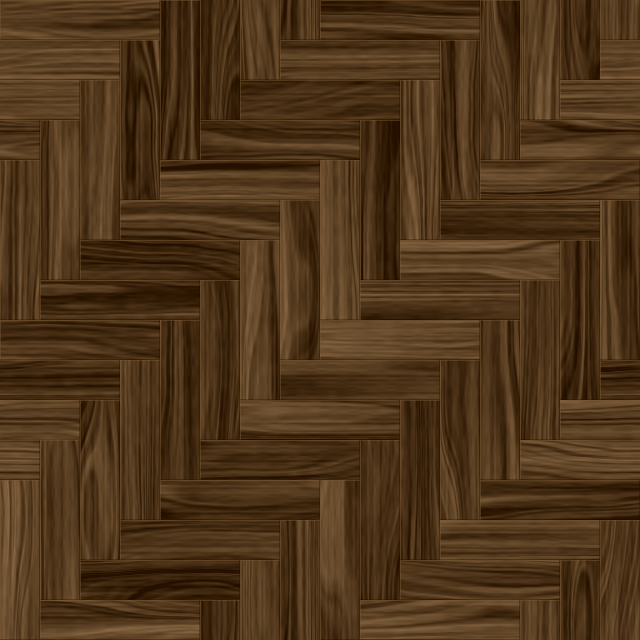
Write a Shadertoy shader that draws this texture.

```glsl
// Walnut herringbone parquet: 4:1 planks on a 16 x 16 cell grid, each with its own grain.

const float CELLS = 16.0;            // plank widths across the canvas
const float PLANK_LENGTH = 4.0;      // in plank widths
const float JOINT_WIDTH = 0.022;     // in plank widths
const float JOINT_LIGHT = 0.5;       // strength of the lit top and left edges
const float JOINT_SHADE = 0.35;      // strength of the dark bottom and right edges
const float RING_DENSITY = 7.0;      // growth rings bent into arches
const float STRAIGHT_DENSITY = 6.0;  // growth rings running along the plank
const float BASE_TONE = 0.515;
const float PLANK_VARIATION = 0.30;
const float BAND_STRENGTH = 0.42;
const float RING_STRENGTH = 0.44;
const float STREAK_STRENGTH = 0.52;
const float LINE_STRENGTH = 0.32;
const float FIBRE_STRENGTH = 0.16;
const vec3 DARK_WOOD = vec3(0.14, 0.06, -0.02);
const vec3 LIGHT_WOOD = vec3(0.475, 0.355, 0.225);
const vec3 EDGE_LIGHT = vec3(0.47, 0.34, 0.20);
const vec3 EDGE_DARK = vec3(0.10, 0.05, 0.01);

float hash(vec2 p) {
    return fract(sin(dot(p, vec2(127.1, 311.7))) * 43758.5453);
}

float noise(vec2 p) {
    vec2 i = floor(p);
    vec2 f = fract(p);
    f = f * f * (3.0 - 2.0 * f);
    return mix(mix(hash(i), hash(i + vec2(1.0, 0.0)), f.x),
               mix(hash(i + vec2(0.0, 1.0)), hash(i + vec2(1.0, 1.0)), f.x), f.y);
}

// Finds the plank under p: xy = position along and across it, zw = its first cell.
vec4 herringbone(vec2 p) {
    vec2 cell = floor(p);
    vec2 f = p - cell;
    float stepIndex = mod(cell.x - cell.y - 1.0, 2.0 * PLANK_LENGTH);
    if (stepIndex < PLANK_LENGTH) {
        return vec4(stepIndex + f.x, 1.0 - f.y, cell - vec2(stepIndex, 0.0));
    }
    stepIndex -= PLANK_LENGTH;
    return vec4(stepIndex + 1.0 - f.y, f.x, cell + vec2(0.0, stepIndex));
}

// Brightness of the wood; q.x runs along the plank and q.y across it.
float grainTone(vec2 q, vec2 id) {
    float seed = hash(id + 0.5);
    vec2 offset = 60.0 * vec2(seed, hash(id + 7.3));

    // Slow warp that stretches the rings into long pointed arches
    float warp = noise(q * vec2(0.24, 1.6) + offset);
    warp += 0.05 * (noise(q * vec2(1.2, 3.0) + offset.yx) - 0.5);
    float ring = STRAIGHT_DENSITY * q.y + RING_DENSITY * warp;

    float band = noise(q * vec2(0.08, 2.8) + offset.yx + 11.0);
    float rings = noise(vec2(ring * 1.1, q.x * 0.08) + offset);
    float streaks = noise(vec2(ring * 2.7, q.x * 0.15) + offset + 23.0);
    float lines = noise(q * vec2(0.25, 19.0) + offset + 67.0);
    float fibres = noise(q * vec2(4.0, 21.0) + offset + 41.0);

    return BASE_TONE
        + PLANK_VARIATION * (hash(id + 3.1) - 0.5)
        + BAND_STRENGTH * (band - 0.5)
        + RING_STRENGTH * (rings - 0.5)
        + STREAK_STRENGTH * (streaks - 0.5)
        + LINE_STRENGTH * (lines - 0.5)
        + FIBRE_STRENGTH * (fibres - 0.5);
}

float edgeLine(float dist, float pixel) {
    return 1.0 - smoothstep(JOINT_WIDTH - 0.5 * pixel, JOINT_WIDTH + 0.5 * pixel, dist);
}

void mainImage(out vec4 fragColor, in vec2 fragCoord) {
    float pixel = CELLS / iResolution.y;
    vec4 plank = herringbone(fragCoord * pixel);
    vec2 q = plank.xy;
    vec2 id = mod(plank.zw, CELLS);

    // Wood
    float tone = clamp(grainTone(q, id), 0.0, 1.15);
    vec3 color = mix(DARK_WOOD, LIGHT_WOOD, tone);

    // Joints: lit on the top and left, shaded on the bottom and right
    float litEdge = min(q.x, q.y);
    float shadedEdge = min(PLANK_LENGTH - q.x, 1.0 - q.y);
    color = mix(color, EDGE_LIGHT, JOINT_LIGHT * edgeLine(litEdge, pixel));
    color = mix(color, EDGE_DARK, JOINT_SHADE * edgeLine(shadedEdge, pixel));

    fragColor = vec4(clamp(color, 0.0, 1.0), 1.0);
}
```
